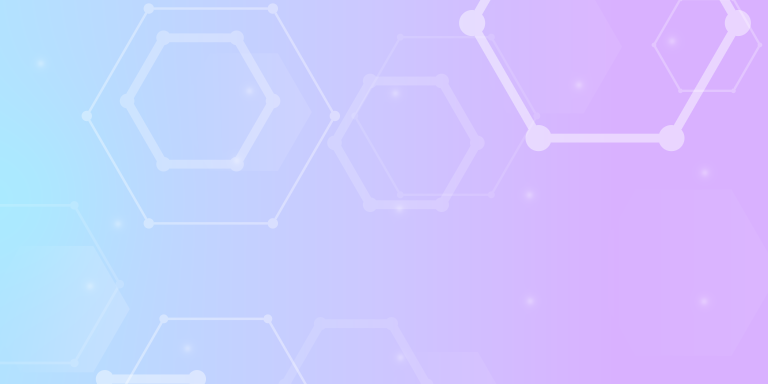
This background is drawn by a Shadertoy shader. Its source:

```glsl
// Pastel cyan-to-violet backdrop with translucent hexagon outlines and soft specks.

const float SQ3_2 = 0.8660254;

float hash(float n) {
    return fract(sin(n * 127.1) * 43758.547);
}

// Coverage of a shape from its signed distance, one pixel of smoothing.
float cover(float d) {
    return clamp(0.5 - d * iResolution.y, 0.0, 1.0);
}

// Signed distance to a flat-topped hexagon with corners at the given radius.
float hexDistance(vec2 p, float radius) {
    vec2 axis = vec2(-SQ3_2, 0.5);
    p = abs(p);
    p -= 2.0 * min(dot(axis, p), 0.0) * axis;
    p -= vec2(clamp(p.x, -0.5 * radius, 0.5 * radius), SQ3_2 * radius);
    return length(p) * sign(p.y);
}

// Distance to the nearest hexagon corner.
float cornerDistance(vec2 p, float radius) {
    float sector = 1.0471976;
    float angle = round(atan(p.y, p.x) / sector) * sector;
    return length(p - radius * vec2(cos(angle), sin(angle)));
}

// Outline with round knobs on its corners.
void outline(inout vec3 color, vec2 p, float radius, float halfWidth, float knob, float alpha) {
    float line = cover(abs(hexDistance(p, radius)) - halfWidth);
    float knobs = cover(cornerDistance(p, radius) - knob);
    color = mix(color, vec3(1.0), alpha * max(line, knobs));
}

// Filled hexagon that fades out to the left.
void panel(inout vec3 color, vec2 p, float radius, float alpha) {
    float fade = smoothstep(-radius, radius, p.x);
    color = mix(color, vec3(1.0), alpha * fade * cover(hexDistance(p, radius)));
}

vec3 background(vec2 p) {
    vec3 blue = vec3(0.70, 0.885, 1.0);
    vec3 lilac = vec3(0.80, 0.785, 1.0);
    vec3 violet = vec3(0.85, 0.695, 1.0);
    vec3 color = mix(blue, lilac, clamp(p.x / 0.95, 0.0, 1.0));
    color = mix(color, violet, clamp((p.x - 0.95) / 0.65, 0.0, 1.0));
    float glow = exp(-dot(p - vec2(0.0, 0.48), p - vec2(0.0, 0.48)) * 14.0);
    return mix(color, vec3(0.66, 0.925, 1.0), 0.8 * glow);
}

void mainImage(out vec4 fragColor, in vec2 fragCoord) {
    // Height is one unit; a wide canvas spans two across.
    vec2 p = fragCoord / iResolution.y;
    p.x *= 2.0 * iResolution.y / iResolution.x;
    vec3 color = background(p);

    // Faint filled panels
    panel(color, p - vec2(0.635, 0.708), 0.177, 0.10);
    panel(color, p - vec2(1.420, 0.878), 0.200, 0.06);
    panel(color, p - vec2(0.148, 0.195), 0.190, 0.15);
    panel(color, p - vec2(1.156, -0.070), 0.177, 0.08);
    panel(color, p - vec2(1.780, 0.290), 0.250, 0.05);

    // Thin outlines
    outline(color, p - vec2(0.549, 0.698), 0.323, 0.0032, 0.0135, 0.34);
    outline(color, p - vec2(1.161, 0.698), 0.237, 0.0030, 0.0090, 0.12);
    outline(color, p - vec2(1.841, 0.883), 0.138, 0.0030, 0.0060, 0.26);
    outline(color, p - vec2(0.075, 0.260), 0.237, 0.0035, 0.0110, 0.14);
    outline(color, p - vec2(0.562, -0.065), 0.271, 0.0032, 0.0115, 0.36);

    // Bold outlines
    outline(color, p - vec2(0.521, 0.737), 0.190, 0.0115, 0.0190, 0.27);
    outline(color, p - vec2(1.057, 0.628), 0.186, 0.0115, 0.0190, 0.17);
    outline(color, p - vec2(0.927, -0.003), 0.185, 0.0115, 0.0170, 0.12);
    outline(color, p - vec2(0.393, -0.195), 0.240, 0.0120, 0.0235, 0.42);
    outline(color, p - vec2(1.5755, 0.940), 0.346, 0.0115, 0.0340, 0.46);

    // Soft specks, one jittered in each cell of a 5 by 3 grid
    for (int i = 0; i < 15; i++) {
        float id = float(i);
        vec2 cell = vec2(mod(id, 5.0), floor(id / 5.0));
        vec2 jitter = 0.2 + 0.6 * vec2(hash(id + 1.3), hash(id + 31.7));
        float d = length(p - (cell + jitter) * vec2(0.4, 0.333));
        float speck = 0.18 * exp(-d * d * 14000.0) + 0.12 * exp(-d * d * 3000.0);
        color = mix(color, vec3(1.0), speck);
    }

    fragColor = vec4(color, 1.0);
}
```
